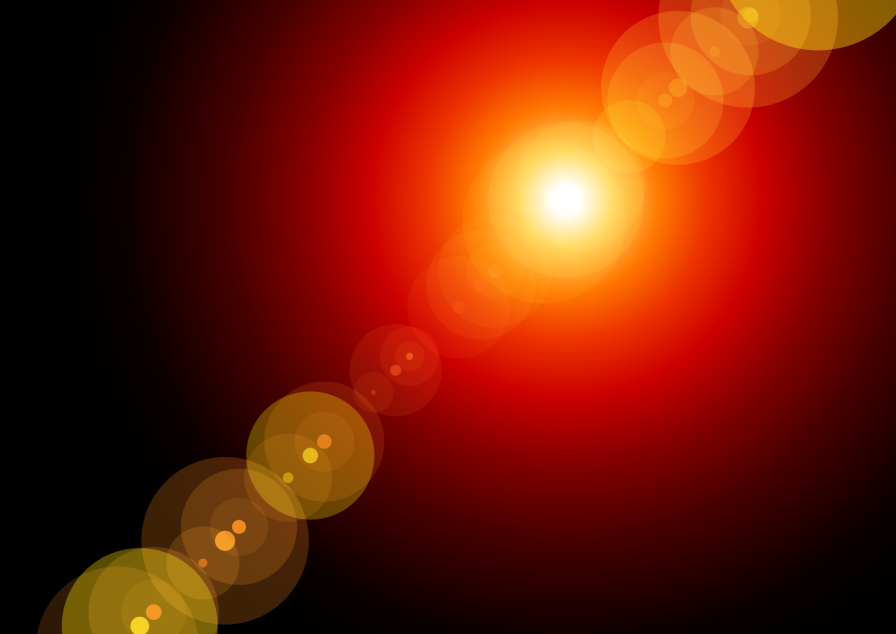
A WebGL 1 fragment shader for this background:

```glsl
precision highp float;

uniform vec2 u_resolution;

const vec2 LIGHT = vec2(0.893, 0.685);
const float SPACING = 0.1345;
const vec3 EMBER = vec3(1.0, 0.36, 0.10);
const vec3 AMBER = vec3(1.0, 0.54, 0.12);
const vec3 OLIVE = vec3(0.92, 0.82, 0.02);
const vec3 GOLD = vec3(1.0, 0.82, 0.10);

// Linear step from one gradient colour to the next
vec3 ramp(vec3 from, vec3 to, float near, float far, float d) {
    return mix(from, to, clamp((d - near) / (far - near), 0.0, 1.0));
}

// Radial light: white core, orange halo, red fading to black
vec3 radialGlow(float d) {
    vec3 c = ramp(vec3(1.0), vec3(1.0, 0.82, 0.36), 0.022, 0.075, d);
    c = ramp(c, vec3(1.0, 0.46, 0.0), 0.075, 0.15, d);
    c = ramp(c, vec3(0.93, 0.21, 0.0), 0.15, 0.22, d);
    c = ramp(c, vec3(0.80, 0.0, 0.0), 0.22, 0.31, d);
    c = ramp(c, vec3(0.51, 0.0, 0.0), 0.31, 0.42, d);
    c = ramp(c, vec3(0.27, 0.0, 0.0), 0.42, 0.54, d);
    c = ramp(c, vec3(0.04, 0.0, 0.0), 0.54, 0.70, d);
    return ramp(c, vec3(0.0), 0.70, 0.80, d);
}

float disc(vec2 p, float radius, float edge) {
    return 1.0 - smoothstep(-edge, edge, length(p) - radius);
}

vec3 screenBlend(vec3 base, vec3 light) {
    return base + light * (1.0 - base);
}

// Radius that swells and shrinks along the flare axis
float swell(float angle, float mean, vec2 amount, vec2 phase) {
    return mean + amount.x * cos(angle + phase.x)
                + amount.y * cos(2.0 * angle + phase.y);
}

// Translucent disc with a small bright dot at its centre
vec3 ghost(vec3 base, vec2 p, float along, float radius, vec3 tint,
           float alpha, vec3 dotTint, float dotAlpha, float edge) {
    vec2 q = p - vec2(along);
    vec3 c = screenBlend(base, tint * alpha * disc(q, radius, edge));
    return mix(c, dotTint, dotAlpha * disc(q, radius * 0.12, edge));
}

// Three families of ghosts strung along the diagonal through the light
vec3 flare(vec3 base, vec2 p, float edge) {
    vec3 c = base;
    for (int i = 0; i < 9; i++) {
        float k = float(i) - 5.0;
        float angle = 1.256637 * k;
        float beyond = step(0.5, k);
        float outer = smoothstep(0.4, 2.5, abs(k + 1.5));
        float odd = mod(float(i) + 1.0, 2.0) * step(2.5, abs(k));
        float strength = 0.14 + 0.10 * outer + 0.08 * beyond;
        float dotAlpha = min(abs(k), 1.0) * mix(0.5 + 0.4 * outer, 0.35, beyond);

        vec3 warm = mix(EMBER, AMBER, outer);
        vec3 tint = mix(warm, OLIVE, odd);
        vec3 spark = mix(mix(EMBER, AMBER, outer), GOLD, max(odd, beyond * 0.6));
        float along = SPACING * k;

        // Main ghosts, larger beyond the light
        float mainAlong = mix(along, 0.066 + 0.1105 * k, beyond);
        float mainRadius = swell(angle, 0.103, vec2(0.0313, 0.0), vec2(-0.88, 0.0));
        mainRadius = mix(mainRadius, 0.101 + 0.0203 * k, beyond);
        c = ghost(c, p, mainAlong, mainRadius, tint,
                  strength + 0.13 * odd, spark, dotAlpha, edge);

        // Ghosts shifted forward, each with a smaller inner disc
        float frontAlong = along + 0.022;
        float frontRadius = swell(angle, 0.085, vec2(0.0214, 0.0177), vec2(-0.6, 1.57));
        c = ghost(c, p, frontAlong, frontRadius, warm,
                  strength * 0.85, mix(AMBER, spark, beyond), dotAlpha, edge);
        c = screenBlend(c, warm * 0.11 * disc(p - vec2(frontAlong), frontRadius * 0.5, edge));

        // Ghosts shifted back toward the lower left
        float backRadius = swell(angle, 0.0737, vec2(0.0359, 0.0276), vec2(0.0, 0.8));
        c = ghost(c, p, along - 0.035, backRadius, warm,
                  strength * 0.75, spark, dotAlpha * 0.7, edge);
    }
    return c;
}

void main() {
    vec2 p = gl_FragCoord.xy / u_resolution.y - LIGHT;
    float edge = 0.8 / u_resolution.y;
    vec3 color = flare(radialGlow(length(p)), p, edge);
    gl_FragColor = vec4(color, 1.0);
}
```
